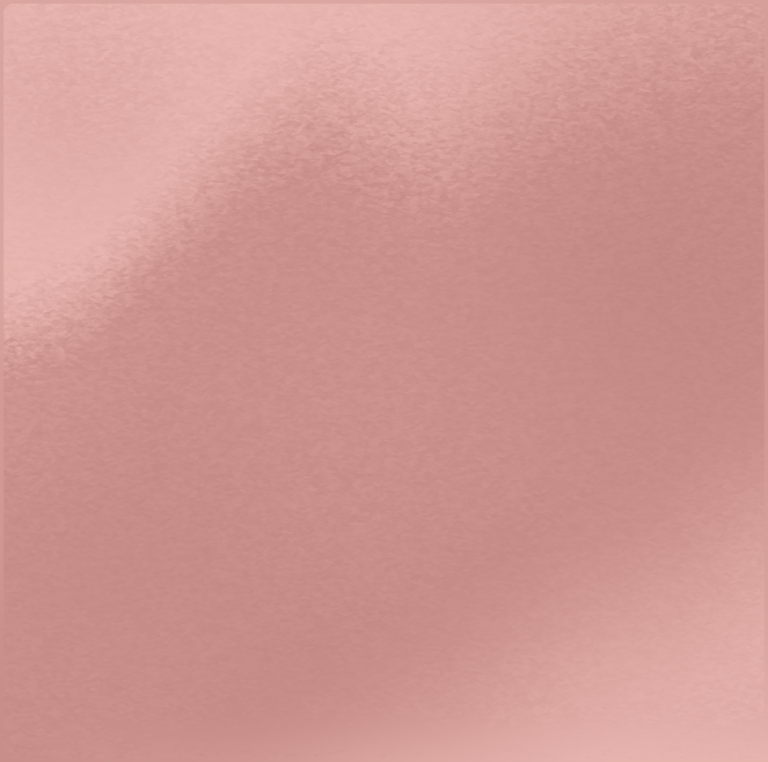
Give the GLSL for this texture, as a Shadertoy shader.

```glsl
// Brushed rose-gold foil: two soft sheens cross a dusky pink sheet.
// Flat cellular grain shifts the place where the sheen is read, so the
// texture is strongest where light turns to shade. A thin rim frames it.

#define SHADE vec3(0.758, 0.528, 0.508)
#define LIGHT vec3(0.918, 0.718, 0.697)
#define GRAIN_CELLS vec2(105.0, 250.0)
#define GRAIN_SHIFT 0.050
#define GRAIN_TONE 0.19
#define RIM_WIDTH 0.005
#define RIM_RADIUS 0.012
#define RIM_TONE 0.47

vec3 hash3(vec2 p) {
    vec3 q = fract(p.xyx * vec3(0.1031, 0.1030, 0.0973));
    q += dot(q, q.yxz + 33.33);
    return fract((q.xxy + q.yzz) * q.zyx);
}

// Smooth cellular noise: nearby seeds blend their random heights, -0.5 to 0.5
float cellNoise(vec2 p) {
    vec2 cell = floor(p);
    float sum = 0.0, total = 0.0;
    for (int y = -1; y <= 1; y++) {
        for (int x = -1; x <= 1; x++) {
            vec2 id = cell + vec2(x, y);
            vec3 seed = hash3(id + 7.0);
            vec2 away = id + seed.xy - p;
            float weight = exp(-13.0 * dot(away, away));
            sum += weight * (seed.z - 0.5);
            total += weight;
        }
    }
    return sum / total;
}

// Short, slightly wavy horizontal flecks
float grain(vec2 uv) {
    uv.y += 0.0010 * sin(uv.x * 230.0 + 5.0 * sin(uv.y * 43.0));
    float coarse = cellNoise(uv * GRAIN_CELLS);
    float fine = cellNoise(uv * GRAIN_CELLS * vec2(1.7, 1.2) + 31.0);
    return 0.65 * coarse + 0.5 * fine;
}

float blob(vec2 uv, vec2 center, vec2 size) {
    vec2 d = (uv - center) / size;
    return exp(-dot(d, d));
}

// Broad light and shade, 0 = shade, 1 = full light
float sheen(vec2 uv) {
    // Upper light lies above a curved, dipping edge
    float edge = 0.56 + 0.32 * smoothstep(0.0, 0.46, uv.x)
               + 0.09 * smoothstep(0.6, 1.0, uv.x)
               - 0.06 * exp(-pow((uv.x - 0.56) / 0.10, 2.0));
    float above = uv.y - edge;
    float soft = mix(0.08, 0.15, smoothstep(0.1, 0.6, uv.x));
    float upper = smoothstep(-soft, soft, above);
    upper *= mix(0.66, 0.44, smoothstep(0.45, 0.85, uv.x));
    upper += 0.11 * smoothstep(-0.24, 0.02, above);
    upper -= 0.20 * blob(uv, vec2(0.10, 0.86), vec2(0.14, 0.12));

    // Lower light fans out into the right corner
    float below = 0.6 * (uv.x - 0.4) - uv.y + 0.012 * sin(uv.x * 17.0 + uv.y * 9.0);
    float lower = 0.64 * smoothstep(-0.15, 0.26, below);

    // Gentle clouds across the shaded middle
    float middle = 0.17 + 0.06 * blob(uv, vec2(0.48, 0.50), vec2(0.24, 0.20))
                 + 0.05 * blob(uv, vec2(0.0, 0.42), vec2(0.15, 0.12))
                 - 0.11 * blob(uv, vec2(0.88, 0.62), vec2(0.22, 0.20))
                 - 0.08 * blob(uv, vec2(0.42, 0.10), vec2(0.14, 0.14))
                 - 0.06 * blob(uv, vec2(0.18, 0.29), vec2(0.18, 0.12))
                 - 0.06 * blob(uv, vec2(0.66, 0.25), vec2(0.12, 0.10));
    float foot = 0.10 * smoothstep(0.06, 0.0, uv.y) * smoothstep(0.0, 0.2, uv.x);
    return middle + upper + lower + foot;
}

// Signed distance to the rounded sheet inside the rim
float sheetDistance(vec2 uv) {
    vec2 q = abs(uv - 0.5) - (0.5 - RIM_WIDTH - RIM_RADIUS);
    return length(max(q, 0.0)) + min(max(q.x, q.y), 0.0) - RIM_RADIUS;
}

void mainImage(out vec4 fragColor, in vec2 fragCoord) {
    vec2 uv = fragCoord / iResolution.xy;

    // Grain bends the sheen and adds its own tone, most in half light
    float fleck = grain(uv);
    float calm = sheen(uv);
    float halfLight = clamp(4.0 * calm * (1.0 - calm), 0.0, 1.0);
    float tone = sheen(uv + GRAIN_SHIFT * fleck * vec2(0.4, 1.0));
    tone += GRAIN_TONE * fleck * (0.45 + 0.75 * halfLight);

    // Rim evens out the tone, and fades toward the lower left and the foot
    float rim = smoothstep(-0.001, 0.0015, sheetDistance(uv));
    float rimShare = 0.65 * smoothstep(0.05, 0.35, uv.x + uv.y)
                   * smoothstep(0.0, 0.25, uv.y);
    tone = mix(tone, mix(calm, RIM_TONE, rimShare), rim);

    fragColor = vec4(mix(SHADE, LIGHT, clamp(tone, 0.0, 1.0)), 1.0);
}
```
